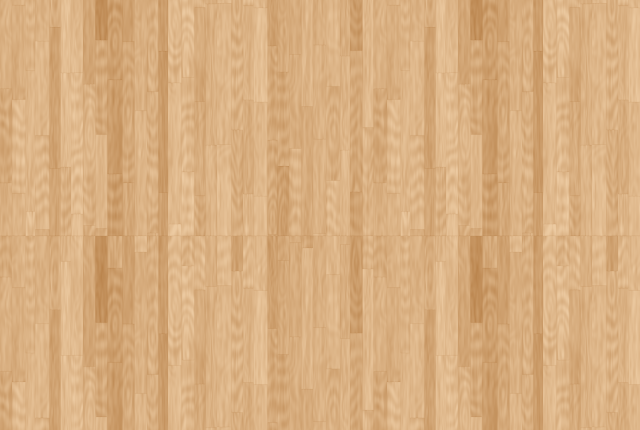
Write a WebGL 2 fragment shader that draws this texture.

```glsl
#version 300 es
precision highp float;
// Light maple strip floor: narrow upright planks in a repeating tile, with grain and butt joints.

uniform vec2 u_resolution;
out vec4 fragColor;

// Lengths are fractions of the canvas height.
const int COLUMNS = 31;
const vec2 TILE = vec2(0.872, 0.657);
const float SEAM_Y = 0.4516;
const float PLANK_W = TILE.x / float(COLUMNS);
const float WIDTH_JITTER = 0.3;
const float GAP = 0.0013;
const float ACCENT_COLUMN = 8.0;
const float ACCENT_PHASE = 0.9225;
const vec3 PALE = vec3(0.905, 0.763, 0.597);
const vec3 HONEY = vec3(0.765, 0.568, 0.362);

// Darkness of each plank column across one tile.
const float TONE[COLUMNS] = float[](
    0.65, 0.40, 0.30, 0.45, 0.68, 0.28, 0.32, 0.52, 0.45, 0.78, 0.75,
    0.45, 0.50, 0.88, 0.30, 0.28, 0.45, 0.35, 0.20, 0.62, 0.40, 0.18,
    0.76, 0.76, 0.60, 0.50, 0.50, 0.32, 0.42, 0.90, 0.30);

float hash(vec2 p) {
    vec3 q = fract(p.xyx * vec3(0.1031, 0.1030, 0.0973));
    q += dot(q, q.yzx + 33.33);
    return fract((q.x + q.y) * q.z);
}

float noise(vec2 p) {
    vec2 i = floor(p), f = fract(p);
    f = f * f * (3.0 - 2.0 * f);
    float low = mix(hash(i), hash(i + vec2(1, 0)), f.x);
    float high = mix(hash(i + vec2(0, 1)), hash(i + vec2(1, 1)), f.x);
    return mix(low, high, f.y);
}

// Left edge of a column, in plank widths.
float columnEdge(float c) {
    return c + WIDTH_JITTER * (hash(vec2(mod(c, float(COLUMNS)), 5.0)) - 0.5);
}

// Signed grain darkness; u runs across the plank, y along it.
float grain(float u, float y, vec2 id) {
    vec2 seed = 40.0 * vec2(hash(id + 11.0), hash(id + 23.0));
    float warp = noise(vec2(u * 1.5, y * 14.0) + seed);
    float streak = noise(vec2(u * 5.0, y * 9.0) + seed.yx) - 0.5;
    float pores = noise(vec2(u * 10.0, y * 48.0) + seed) - 0.5;

    // Figured planks carry stretched oval rings, the others wavy lines.
    float figured = step(0.62, hash(id + 31.0));
    float centre = TILE.y * hash(id + 47.0);
    float oval = length(vec2((u - 0.5) * 2.0, (y - centre) * 17.0));
    float field = mix(u * 1.8 + warp * 3.2, oval * 1.6 + warp * 1.2, figured);
    float rings = sin(6.2832 * field);
    float strength = mix(0.055, 0.12, figured) * (0.5 + warp);
    return rings * strength + streak * 0.30 + pores * 0.28;
}

vec3 floorColor(vec2 p) {
    vec2 t = mod(p - vec2(0.0, SEAM_Y), TILE);

    // Column, with slightly uneven widths.
    float x = t.x / PLANK_W;
    float c = floor(x);
    if (x < columnEdge(c)) c -= 1.0;
    else if (x >= columnEdge(c + 1.0)) c += 1.0;
    float left = columnEdge(c), right = columnEdge(c + 1.0);
    float u = (x - left) / (right - left);
    float column = mod(c, float(COLUMNS));
    bool accentColumn = column == ACCENT_COLUMN;

    // Planks along the column, cut off at the tile seam.
    float count = accentColumn ? 3.0 : 2.0 + step(0.5, hash(vec2(column, 61.0)));
    float phase = accentColumn ? ACCENT_PHASE : hash(vec2(column, 73.0));
    float along = t.y / TILE.y * count + phase;
    vec2 id = vec2(column, floor(along));

    // Tone of the plank and its grain.
    float tone = 0.05 + 0.72 * TONE[int(column)] + 0.30 * (hash(id + 3.0) - 0.5);
    if (accentColumn && id.y == 3.0) tone = 1.0;
    tone += grain(u, t.y, id);

    // Fine gaps at long edges, butt joints and the seam.
    float f = fract(along);
    float side = min(x - left, right - x) * PLANK_W;
    float joint = min(f, 1.0 - f) * TILE.y / count;
    float seam = min(t.y, TILE.y - t.y);
    float px = 1.0 / u_resolution.y;
    float sideLine = 1.0 - smoothstep(GAP * 0.5 - px * 0.5, GAP * 0.5 + px * 0.5, side);
    float endLine = 1.0 - smoothstep(GAP * 0.5 - px * 0.5, GAP * 0.5 + px * 0.5, min(joint, seam));
    tone += 0.20 * sideLine + 0.28 * endLine * (1.0 - sideLine);
    return mix(PALE, HONEY, clamp(tone, -0.15, 1.45));
}

void main() {
    // Four samples per pixel smooth the edges and the grain.
    vec3 color = vec3(0.0);
    for (int i = 0; i < 4; i++) {
        vec2 offset = vec2(i & 1, i >> 1) * 0.5 - 0.25;
        color += floorColor((gl_FragCoord.xy + offset) / u_resolution.y);
    }
    fragColor = vec4(color * 0.25, 1.0);
}
```
